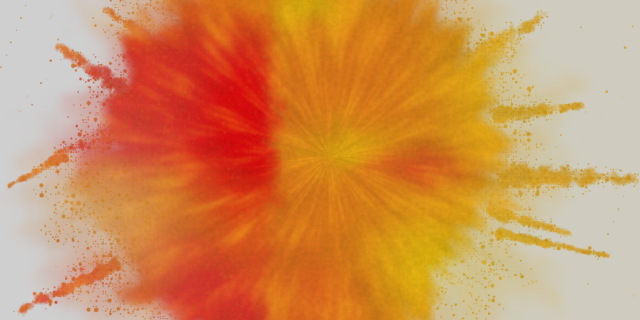
This background is drawn by a WebGL 1 fragment shader. Its source:

```glsl
precision highp float;
uniform vec2 u_resolution;

const float TAU = 6.28319;
const vec2 SOURCE = vec2(1.03, 0.51);
const vec3 RED = vec3(0.82, 0.20, 0.15);
const vec3 CRIMSON = vec3(0.83, 0.04, 0.05);
const vec3 ORANGE = vec3(0.83, 0.45, 0.10);
const vec3 OCHRE = vec3(0.82, 0.59, 0.09);
const vec3 YELLOW = vec3(0.84, 0.69, 0.05);

float hash(vec2 p) {
  return fract(sin(dot(p, vec2(127.1, 311.7))) * 43758.5);
}

float corner(vec2 cell, vec2 offset, float period) {
  float a = TAU * hash(vec2(mod(cell.x, period), cell.y));
  return dot(vec2(cos(a), sin(a)), offset);
}

// Gradient noise, periodic along x
float noise(vec2 p, float period) {
  vec2 i = floor(p), f = fract(p), e = vec2(1.0, 0.0);
  vec2 u = f * f * f * (f * (f * 6.0 - 15.0) + 10.0);
  float low = mix(corner(i, f, period), corner(i + e, f - e, period), u.x);
  float high = mix(corner(i + e.yx, f - e.yx, period), corner(i + 1.0, f - 1.0, period), u.x);
  return mix(low, high, u.y);
}

float fbm(vec2 p) {
  float sum = 0.0, amp = 0.6;
  for (int i = 0; i < 4; i++) {
    sum += amp * noise(p, 289.0);
    p = p * 2.03 + 17.3;
    amp *= 0.55;
  }
  return sum;
}

// Noise stretched along lines leaving the source
float rays(vec2 q, float count, float stretch) {
  float turn = atan(q.y, q.x) / TAU + 0.5;
  return noise(vec2(turn * count, length(q) * stretch), count);
}

float blob(vec2 p, vec2 center, vec2 size) {
  vec2 q = (p - center) / size;
  return exp(-dot(q, q));
}

// Tapered stream of powder from a to b
float jet(vec2 p, vec2 a, vec2 b, float width) {
  vec2 axis = b - a;
  float h = clamp(dot(p - a, axis) / dot(axis, axis), 0.0, 1.0);
  float d = length(p - a - axis * h) / (width * mix(1.0, 0.4, h));
  return exp(-d * d) * (1.0 - 0.35 * h);
}

float jets(vec2 p) {
  float j = jet(p, vec2(0.45, 0.62), vec2(0.18, 0.515), 0.045);
  j = max(j, jet(p, vec2(0.20, 0.51), vec2(0.03, 0.42), 0.022));
  j = max(j, jet(p, vec2(0.42, 0.70), vec2(0.18, 0.85), 0.045));
  j = max(j, jet(p, vec2(0.52, 0.84), vec2(0.33, 0.97), 0.045));
  j = max(j, jet(p, vec2(0.36, 0.17), vec2(0.07, 0.035), 0.035));
  j = max(j, jet(p, vec2(1.58, 0.45), vec2(1.98, 0.44), 0.050));
  j = max(j, jet(p, vec2(1.54, 0.34), vec2(1.78, 0.27), 0.030));
  j = max(j, jet(p, vec2(1.56, 0.27), vec2(1.90, 0.20), 0.020));
  j = max(j, jet(p, vec2(1.46, 0.81), vec2(1.70, 0.95), 0.045));
  return max(j, jet(p, vec2(1.56, 0.64), vec2(1.82, 0.67), 0.035));
}

// Signed distance to the ragged rim of the cloud
float rim(vec2 p) {
  vec2 q = p - SOURCE;
  float radius = 0.71 + 0.11 * rays(q, 26.0, 3.0) + 0.08 * rays(q, 67.0, 5.0);
  radius -= 0.10 * blob(p, vec2(0.22, 0.80), vec2(0.20));
  return length(p - vec2(0.92, 0.5)) - radius - 0.10 * fbm(p * 6.0);
}

vec3 powder(vec2 p) {
  vec2 q = p - SOURCE;
  float streak = rays(q, 40.0, 5.0) + 0.6 * rays(q, 110.0, 9.0);
  float cloud = fbm(p * 6.0);
  vec2 w = p + 0.07 * vec2(cloud, fbm(p * 6.0 + 40.0)) + 0.03 * streak * normalize(q + 0.001);
  vec3 c = mix(ORANGE, OCHRE, smoothstep(1.15, 1.65, w.x));
  c = mix(c, OCHRE, 0.5 * blob(w, vec2(0.35, 0.40), vec2(0.25, 0.14)));
  c = mix(c, YELLOW, 0.95 * blob(w, vec2(1.38, 0.16), vec2(0.28, 0.19)));
  c = mix(c, YELLOW, 0.85 * blob(w, vec2(0.95, 0.98), vec2(0.20, 0.10)));
  c = mix(c, YELLOW, 0.75 * blob(w, vec2(1.09, 0.54), vec2(0.15, 0.08)));
  c = mix(c, YELLOW, 0.45 * blob(w, vec2(1.55, 0.75), vec2(0.20, 0.25)));
  // Red side with its steep inner border
  float side = 1.0 - smoothstep(0.80, 0.90, w.x);
  float red = blob(w, vec2(0.63, 0.70), vec2(0.27, 0.21)) + blob(w, vec2(0.26, 0.66), vec2(0.24, 0.17));
  red += blob(w, vec2(0.66, 0.05), vec2(0.20, 0.17)) + 0.7 * blob(w, vec2(0.18, 0.10), vec2(0.18, 0.12));
  c = mix(c, RED, side * min(1.4 * red, 1.0));
  c = mix(c, CRIMSON, side * min(1.2 * blob(w, vec2(0.79, 0.60), vec2(0.20, 0.25)), 1.0));
  c = mix(c, RED, 0.55 * blob(w, vec2(1.30, 0.48), vec2(0.16, 0.05)));
  c = mix(c, RED, 0.40 * blob(w, vec2(1.00, 0.07), vec2(0.15, 0.18)));
  c = mix(c, OCHRE, clamp(0.5 * streak + 0.3 * cloud, 0.0, 0.4));
  return c * (1.0 + 0.09 * streak + 0.10 * cloud + 0.08 * fbm(p * 70.0));
}

void main() {
  vec2 p = gl_FragCoord.xy / u_resolution.y;
  p.x += 1.0 - 0.5 * u_resolution.x / u_resolution.y;
  float pixel = 1.0 / u_resolution.y;
  float d = rim(p), stream = jets(p);
  vec3 tint = powder(p);

  // Pale backdrop, haze and dense powder
  vec3 color = mix(vec3(0.81), vec3(0.81, 0.80, 0.75), smoothstep(0.9, 1.7, p.x));
  float haze = 0.30 * (1.0 - smoothstep(-0.05, 0.20, d));
  float body = 1.0 - smoothstep(-0.13, 0.04, d);
  body *= 1.0 - 0.35 * blob(p, vec2(0.28, 0.30), vec2(0.25, 0.28));
  float plume = 0.85 * smoothstep(0.25, 0.85, stream + 0.8 * fbm(p * 22.0));
  color = mix(color, tint, max(max(haze, body), plume));

  // Scattered grains, from coarse to fine
  for (int i = 0; i < 3; i++) {
    float scale = 42.0 * pow(1.75, float(i));
    vec2 cell = floor(p * scale), seed = cell + 31.0 * float(i);
    vec2 center = (cell + 0.3 + 0.4 * vec2(hash(seed), hash(seed + 5.7))) / scale;
    float chance = 0.30 * (1.0 - smoothstep(-0.06, 0.10, rim(center))) + 0.55 * jets(center);
    float radius = (0.10 + 0.20 * hash(seed + 9.1)) / scale;
    float grain = 1.0 - smoothstep(radius - pixel, radius + pixel, length(p - center));
    grain *= step(hash(seed + 2.3), chance) * mix(0.85, 0.35, body);
    color = mix(color, mix(tint, OCHRE, 0.5 * hash(seed + 7.9)) * 0.97, grain);
  }
  gl_FragColor = vec4(color, 1.0);
}
```
